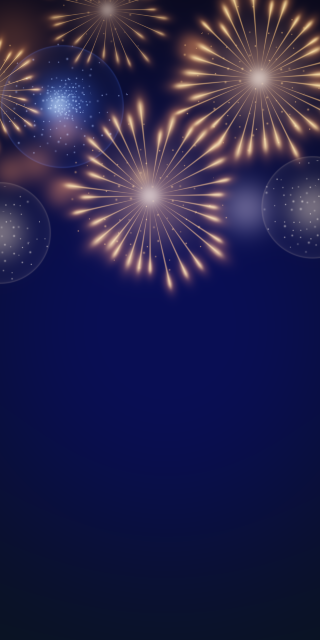
Reproduce this background procedurally as a Shadertoy shader.

```glsl
const vec3 GOLD = vec3(1.0, 0.68, 0.30);
const vec3 EMBER = vec3(0.85, 0.42, 0.16);
const vec3 CREAM = vec3(1.0, 0.88, 0.62);
const vec3 BLUE = vec3(0.25, 0.42, 1.0);

float hash(float n) {
    return fract(sin(n * 91.35) * 4375.85);
}

vec2 hash2(vec2 cell) {
    float n = dot(cell, vec2(1.37, 7.13));
    return vec2(hash(n), hash(n + 3.7));
}

float glow(vec2 p, float size) {
    return exp(-dot(p, p) / (size * size));
}

// Scattered dots, one per cell, thinning out toward the radius
float sparks(vec2 p, float radius, float cellSize) {
    vec2 cell = floor(p / cellSize);
    vec2 rnd = hash2(cell);
    vec2 offset = (fract(p / cellSize) - 0.2 - 0.6 * rnd) * cellSize;
    float size = max(mix(0.0018, 0.0035, rnd.y), 0.65 / iResolution.x);
    float keep = step(length(p) / radius, 0.35 + 0.65 * hash(rnd.x * 17.0 + rnd.y));
    return glow(offset, size) * keep * (0.4 + 0.6 * rnd.x);
}

// Burst of tapered streaks ending in flame-shaped heads
vec3 firework(vec2 p, float radius, float count, float seed) {
    vec3 light = vec3(0.0);
    float dist = length(p);
    if (dist > radius * 1.5) return light;
    float scale = radius / 0.3;
    for (float i = 0.0; i < count; i++) {
        float rnd = hash(i + seed);
        float angle = 6.2832 * (i + 0.6 * rnd) / count;
        vec2 dir = vec2(cos(angle), sin(angle));
        float reach = radius * mix(0.66, 1.0, hash(i * 2.3 + seed + 5.0));
        float along = dot(p, dir);
        float across = dot(p, vec2(-dir.y, dir.x));
        float t = along / reach;

        // Streak
        float width = max(mix(0.0008, 0.003, t) * scale, 0.5 / iResolution.x);
        float body = smoothstep(0.02, 0.75, t) * (1.0 - smoothstep(0.85, 1.0, t));
        light += GOLD * body * exp(-across * across / (width * width)) * 0.85;

        // Head and its halo
        float size = scale * mix(0.75, 1.2, rnd);
        float e = along - reach * 0.92;
        vec2 head = vec2(e / (e > 0.0 ? 0.017 : 0.032), across / 0.0075) / size;
        vec2 halo = vec2(e / 0.038, across / 0.021) / size;
        light += CREAM * vec3(1.2, 1.0, 0.75) * exp(-dot(head, head));
        light += EMBER * 0.55 * exp(-dot(halo, halo));
    }
    // Hot centre, haze and loose sparks
    light += vec3(0.65, 0.43, 0.28) * glow(p, radius * 0.45);
    light += vec3(0.9, 0.82, 0.75) * glow(p, radius * 0.11);
    light += GOLD * 0.8 * sparks(p, radius * 0.9, 0.042);
    return light;
}

// Round shell with a thin rim, dust and a soft core
vec3 shell(vec2 p, float radius, vec3 tint) {
    float d = length(p);
    float edge = (d - radius) / max(0.0025, 0.6 / iResolution.x);
    float inside = 1.0 - smoothstep(radius - 0.004, radius, d);
    vec3 light = tint * 0.22 * exp(-edge * edge);
    light += tint * inside * 0.10 * pow(d / radius, 6.0);
    light += tint * 0.75 * glow(p, radius * 0.48);
    light += mix(tint, vec3(1.0), 0.5) * 0.75 * sparks(p, radius * 1.1, 0.026);
    return light;
}

void mainImage(out vec4 fragColor, in vec2 fragCoord) {
    vec2 p = fragCoord / iResolution.xy * vec2(1.0, 2.0);

    // Night sky
    float fade = smoothstep(0.15, 1.2, length((p - vec2(0.52, 0.98)) * vec2(1.0, 0.95)));
    vec3 rim = mix(vec3(0.04, 0.075, 0.13), vec3(0.04, 0.035, 0.10), p.y * 0.5);
    vec3 sky = mix(vec3(0.035, 0.055, 0.33), rim, fade);

    // Shells
    vec3 light = shell(p - vec2(0.195, 1.667), 0.19, BLUE);
    light += vec3(0.6, 0.75, 1.0) * glow(p - vec2(0.18, 1.672), 0.035);
    light += vec3(0.5, 0.65, 1.0) * sparks(p - vec2(0.21, 1.69), 0.075, 0.011);
    light += shell(p - vec2(0.0, 1.272), 0.157, vec3(0.75, 0.66, 0.52));
    light += shell(p - vec2(0.977, 1.352), 0.158, vec3(0.75, 0.66, 0.52));

    // Soft bokeh
    light += vec3(0.42, 0.38, 0.45) * glow(p - vec2(0.77, 1.35), 0.075);
    light += EMBER * 0.55 * glow(p - vec2(0.19, 1.4), 0.045);
    light += EMBER * 0.5 * glow(p - vec2(0.115, 1.49), 0.055);
    light += EMBER * 0.45 * glow(p - vec2(0.03, 1.465), 0.05);
    light += EMBER * 0.6 * glow(p - vec2(0.2, 1.595), 0.05);
    light += EMBER * 0.6 * glow(p - vec2(0.595, 1.855), 0.038);
    light += EMBER * 0.3 * glow(p - vec2(0.04, 1.87), 0.11);
    light += GOLD * 0.5 * glow(p - vec2(0.445, 1.45), 0.028);

    // Fireworks
    light += firework(p - vec2(0.469, 1.388), 0.305, 32.0, 2.0);
    light += firework(p - vec2(0.81, 1.755), 0.295, 32.0, 41.0);
    light += firework(p - vec2(0.336, 1.969), 0.215, 26.0, 73.0) * 0.55;
    light += firework(p - vec2(-0.04, 1.715), 0.19, 26.0, 19.0) * 0.85;

    fragColor = vec4(1.0 - (1.0 - sky) * exp(-light), 1.0);
}
```
